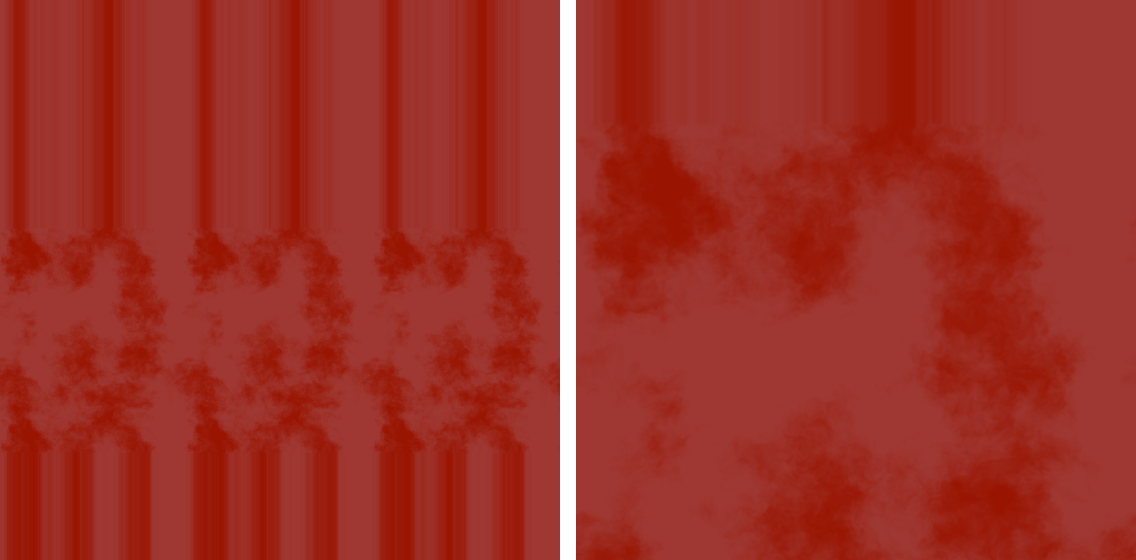
Left, the full canvas; right, a detail of the centre.
Write a three.js fragment shader that draws this texture.

```glsl
#define REPEATS 3.0
#define BAND_BOTTOM 0.190
#define BAND_TOP 0.594
#define OCTAVES 6
#define BASE_CELLS 4.0
#define GAIN 0.68
#define WARP 0.045
#define PATCH_WEIGHT 0.030
#define STAIN_START -0.16
#define STAIN_FULL 0.52
#define PALE_RED vec3(0.622, 0.215, 0.195)
#define DEEP_RED vec3(0.600, 0.080, 0.005)

varying vec2 vUv;

const float TAU = 6.2831853;

float hash(vec2 p) {
  vec3 h = fract(vec3(p.xyx) * 0.1031);
  h += dot(h, h.yzx + 33.33);
  return fract((h.x + h.y) * h.z);
}

// Contribution of one lattice corner, wrapped to the tile period
float corner(vec2 cell, vec2 offset, float period, float seed) {
  float angle = TAU * hash(mod(cell, period) + seed);
  return dot(vec2(cos(angle), sin(angle)), offset);
}

// Tileable gradient noise
float gradientNoise(vec2 p, float period, float seed) {
  vec2 i = floor(p);
  vec2 f = p - i;
  vec2 w = f * f * f * (f * (f * 6.0 - 15.0) + 10.0);
  vec2 e = vec2(1.0, 0.0);
  float low = mix(corner(i, f, period, seed),
                  corner(i + e.xy, f - e.xy, period, seed), w.x);
  float high = mix(corner(i + e.yx, f - e.yx, period, seed),
                   corner(i + e.xx, f - e.xx, period, seed), w.x);
  return mix(low, high, w.y);
}

float fbm(vec2 q, float seed) {
  float sum = 0.0;
  float amplitude = 0.5;
  float cells = BASE_CELLS;
  for (int i = 0; i < OCTAVES; i++) {
    sum += amplitude * gradientNoise(q * cells, cells, seed);
    cells *= 2.0;
    amplitude *= GAIN;
    seed += 17.0;
  }
  return sum;
}

float wave(vec2 q, float across, float down, float phase) {
  return cos(TAU * (across * q.x + down * q.y) - phase);
}

// Broad patches: tileable low harmonics
float patches(vec2 q) {
  float sum = 4.8 * wave(q, 3.0, 0.0, 1.75);
  sum += 4.0 * wave(q, 2.0, 0.0, 1.85);
  sum += 3.6 * wave(q, 2.0, -1.0, 1.20);
  sum += 3.1 * wave(q, 1.0, 2.0, 2.72);
  sum += 2.7 * wave(q, 1.0, 1.0, 2.53);
  sum += 2.6 * wave(q, 0.0, 2.0, 3.07);
  sum += 2.2 * wave(q, 1.0, 0.0, 3.33);
  sum += 2.2 * wave(q, 1.0, -1.0, 1.48);
  sum += 2.2 * wave(q, 0.0, 1.0, -0.26);
  sum += 2.0 * wave(q, 1.0, -2.0, -0.35);
  return sum;
}

void main() {
  // Tile coordinates; edge rows stretch into vertical streaks
  float bandY = clamp(vUv.y, BAND_BOTTOM, BAND_TOP);
  vec2 q = REPEATS * vec2(vUv.x, BAND_TOP - bandY);

  // Ragged patch outlines and fine grain
  vec2 bend = vec2(fbm(q, 101.0), fbm(q, 307.0));
  float stain = PATCH_WEIGHT * patches(q + WARP * 3.0 * bend);
  stain += fbm(q + WARP * bend, 11.0);

  float depth = smoothstep(STAIN_START, STAIN_FULL, stain);
  gl_FragColor = vec4(mix(PALE_RED, DEEP_RED, depth), 1.0);
}
```
